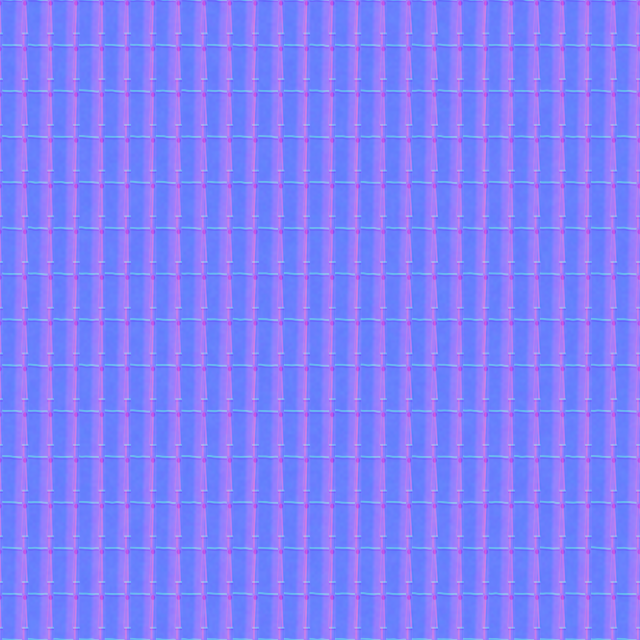
This texture map is drawn by a WebGL 1 fragment shader. Its source:

```glsl
precision highp float;
// Tangent-space normal map of a clay roof: 25 columns by 14 courses of tapered tiles.
// Surface slopes of the pans, seams, clips and course edges are summed, then
// normalized and encoded as colour.

uniform vec2 u_resolution;

const vec2 TILE_COUNT = vec2(25.0, 14.0);
const float SEAM_SHIFT = 0.02;
const float CLIP_HEIGHT = 0.27;

float hash(vec2 p) {
  p = fract(p * vec2(0.1031, 0.1137));
  p += dot(p, p.yx + 33.33);
  return fract((p.x + p.y) * p.x * 17.0);
}

float noise(vec2 p) {
  vec2 i = floor(p);
  vec2 f = fract(p);
  f = f * f * (3.0 - 2.0 * f);
  float low = mix(hash(i), hash(i + vec2(1.0, 0.0)), f.x);
  float high = mix(hash(i + vec2(0.0, 1.0)), hash(i + vec2(1.0, 1.0)), f.x);
  return mix(low, high, f.y);
}

// Smooth-edged stripe around zero.
float stripe(float d, float halfWidth, float blur) {
  return 1.0 - smoothstep(halfWidth - 0.5 * blur, halfWidth + 0.5 * blur, abs(d));
}

// Smooth-edged interval from a to b.
float span(float v, float a, float b, float blur) {
  return stripe(v - 0.5 * (a + b), 0.5 * (b - a), blur);
}

// Broad sideways slope of a tile: left-facing pan, then a rise toward the seam.
float panSlope(float x, float lean) {
  float right = smoothstep(0.52, 0.72, x + lean);
  float roll = smoothstep(0.74, 0.92, x + lean);
  float seamCap = 1.0 - smoothstep(0.06, 0.18, x);
  return mix(-0.19, 0.15, right) + 0.14 * roll + 0.27 * seamCap;
}

// Slanted ridges over the upper seam and straight ones under the clip.
float seamSlope(float s, float y, float tilt, float blur) {
  float upper = span(y, CLIP_HEIGHT, 0.98, 0.06);
  float lower = span(y, 0.02, CLIP_HEIGHT, 0.06);
  float drop = 1.0 - y;
  float ridge = stripe(s - tilt * drop, 0.03, blur);
  float groove = stripe(s - tilt * drop - 0.07, 0.025, blur);
  float faint = stripe(s + 0.06 + 0.12 * drop, 0.025, blur);
  float wall = stripe(s + 0.065, 0.03, blur) - 0.5 * stripe(s - 0.08, 0.03, blur);
  return upper * (0.48 * ridge - 0.17 * groove + 0.18 * faint) + lower * 0.4 * wall;
}

// Bright course edge that stops short of the seams, with a shaded underside.
float courseSlope(float x, float y, float wobble, float blurX, float blurY) {
  float edgeY = y - 0.012 + 0.025 * (x - 0.5) + wobble;
  float reach = span(x, 0.11, 0.88, blurX);
  float lit = stripe(edgeY, 0.019, blurY);
  float shade = stripe(edgeY + 0.045, 0.014, blurY);
  return reach * (0.52 * lit - 0.2 * shade);
}

// Short horizontal clip across a seam.
float clipSlope(float s, float y, float blurX, float blurY) {
  float reach = stripe(s, 0.13, blurX);
  float lit = stripe(y - CLIP_HEIGHT, 0.018, blurY);
  float shade = stripe(y - CLIP_HEIGHT + 0.042, 0.013, blurY);
  return reach * (0.44 * lit - 0.24 * shade);
}

void main() {
  vec2 uv = gl_FragCoord.xy / u_resolution;
  vec2 p = uv * TILE_COUNT + vec2(SEAM_SHIFT, 0.0);
  vec2 blur = TILE_COUNT / u_resolution * 1.2;

  // Tile coordinates and offsets centred on the nearest seam and course edge.
  vec2 tile = fract(p);
  float seam = fract(p.x + 0.5) - 0.5;
  float course = fract(p.y + 0.5) - 0.5;
  float column = floor(p.x + 0.5);
  float tilt = mix(-0.13, 0.13, hash(vec2(column, 7.0)));

  // Column variation, tapering sides and an uneven course edge.
  float lean = 0.08 * (hash(vec2(floor(p.x), 3.0)) - 0.5) + 0.06 * (0.5 - tile.y);
  float wobble = 0.016 * (noise(vec2(p.x * 5.0, floor(p.y + 0.5) * 9.0)) - 0.5);

  vec2 slope = vec2(panSlope(tile.x, lean), 0.0);
  slope.x += seamSlope(seam, tile.y, tilt, blur.x);
  slope.y += courseSlope(tile.x, course, wobble, blur.x, blur.y);
  slope.y += clipSlope(seam, tile.y, blur.x, blur.y);

  // Pressed knob where the seam passes under the course above.
  float knob = 1.0 - smoothstep(0.5, 1.1, length(vec2(seam / 0.1, (course + 0.07) / 0.065)));
  slope += knob * vec2(0.1, -0.4);

  // Fine clay grain and soft dents.
  vec2 grain = vec2(noise(p * vec2(9.0, 13.0)), noise(p * vec2(8.0, 15.0) + 41.0)) - 0.5;
  vec2 dent = vec2(noise(p * vec2(3.0, 4.0) + 17.0), noise(p * vec2(3.0, 5.0) + 73.0)) - 0.5;
  slope += 0.06 * grain + 0.05 * dent;

  vec3 normal = normalize(vec3(slope, 1.0));
  gl_FragColor = vec4(normal * 0.5 + 0.5, 1.0);
}
```
